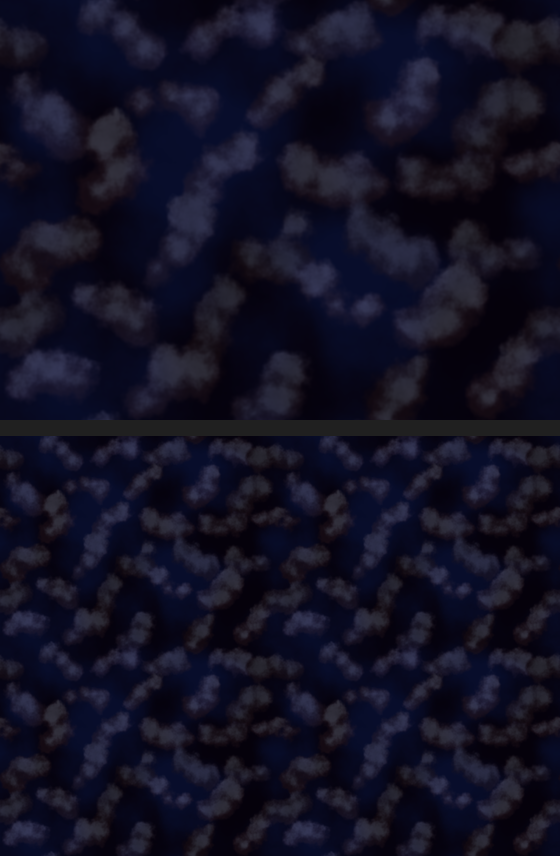
Top, the tile; bottom, the same tile 2 across and 2 down.
Write a Shadertoy shader that draws this texture.

```glsl
// Dim ragged clouds drifting over a black to deep blue night, tiling seamlessly.

const vec2 TILE = vec2(4.0, 3.0);   // canvas size in drawing units
const vec2 CELLS = vec2(5.0, 6.0);  // one cloud per cell

vec2 hash2(vec2 p) {
    vec3 q = fract(p.xyx * vec3(0.1031, 0.1030, 0.0973));
    q += dot(q, q.yzx + 33.33);
    return fract((q.xx + q.yz) * q.zy);
}

// Gradient noise that wraps after a whole period
float cornerSlope(vec2 cell, vec2 f, vec2 corner, vec2 period) {
    float a = 6.2832 * hash2(mod(cell + corner, period) + 7.0).x;
    return dot(vec2(cos(a), sin(a)), f - corner);
}

float gradientNoise(vec2 p, vec2 period) {
    vec2 i = floor(p), f = p - i;
    vec2 u = f * f * f * (f * (f * 6.0 - 15.0) + 10.0);
    vec2 e = vec2(1.0, 0.0);
    return mix(mix(cornerSlope(i, f, e.yy, period), cornerSlope(i, f, e.xy, period), u.x),
               mix(cornerSlope(i, f, e.yx, period), cornerSlope(i, f, e.xx, period), u.x), u.y);
}

float fbm(vec2 p, float freq) {
    float sum = 0.0, amp = 0.6;
    for (int i = 0; i < 4; i++) {
        sum += amp * gradientNoise(p * freq, TILE * freq);
        freq *= 2.0;
        amp *= 0.55;
    }
    return sum;
}

float smoothUnion(float a, float b, float k) {
    float h = max(k - abs(a - b), 0.0) / k;
    return min(a, b) - 0.25 * h * h * k;
}

// Three merged round lobes along a crooked axis
float cloudDistance(vec2 p, vec2 id) {
    float d = 1.0;
    for (int j = 0; j < 3; j++) {
        vec2 h = hash2(id + 31.0 * float(j + 1));
        vec2 center = vec2(0.2 * float(j - 1), 0.2 * (h.x - 0.5));
        d = smoothUnion(d, length(p - center) - mix(0.11, 0.195, h.y), 0.09);
    }
    return d;
}

void mainImage(out vec4 fragColor, in vec2 fragCoord) {
    vec2 p = fragCoord / iResolution.xy * TILE;
    vec2 cellSize = TILE / CELLS;

    // Slow drift between black, warm regions and blue, cool ones
    float mood = gradientNoise(p, TILE) + 0.5 * gradientNoise(p * 2.0 + 0.37, TILE * 2.0);
    float ragged = fbm(p, 4.0);
    float mottle = fbm(p + vec2(1.3, 0.7), 5.0);

    // Night sky
    vec3 color = mix(vec3(0.02, 0.004, 0.045), vec3(0.03, 0.052, 0.17),
                     smoothstep(-0.4, 0.45, mood + 0.15 * mottle));

    // Clouds, laid over each other from the top row down
    for (int y = 1; y >= -1; y--) {
        float row = floor(p.y / cellSize.y) + float(y);
        float shift = 0.5 * mod(row, 2.0);
        for (int x = -1; x <= 1; x++) {
            float column = floor(p.x / cellSize.x - shift) + float(x);
            vec2 id = mod(vec2(column, row), CELLS) + 3.0;
            vec2 h = hash2(id), g = hash2(id + 57.0);
            vec2 center = (vec2(column + shift, row) + 0.5) * cellSize
                        + (h - 0.5) * vec2(0.2, 0.14);
            float angle = 2.1 * (g.x - 0.5) + 0.12;
            float c = cos(angle), s = sin(angle);
            vec2 q = p - center;
            float d = cloudDistance(mat2(c, -s, s, c) * q, id) + 0.13 * ragged;

            // Reddish rim and shaded underside, grey-blue heart
            float cool = smoothstep(-0.3, 0.3, mood + 0.4 * (g.y - 0.5));
            vec3 rim = mix(vec3(0.075, 0.038, 0.07), vec3(0.09, 0.08, 0.17), cool);
            vec3 heart = mix(vec3(0.165, 0.16, 0.2), vec3(0.175, 0.182, 0.285), cool);
            float depth = smoothstep(-0.01, 0.15, -d + 0.2 * q.y + 0.12 * mottle);
            vec3 cloud = mix(rim, heart, depth) * (0.88 + 0.25 * h.y + 0.25 * mottle);
            color = mix(color, cloud, 1.0 - smoothstep(-0.04, 0.035, d));
        }
    }
    fragColor = vec4(color, 1.0);
}
```
